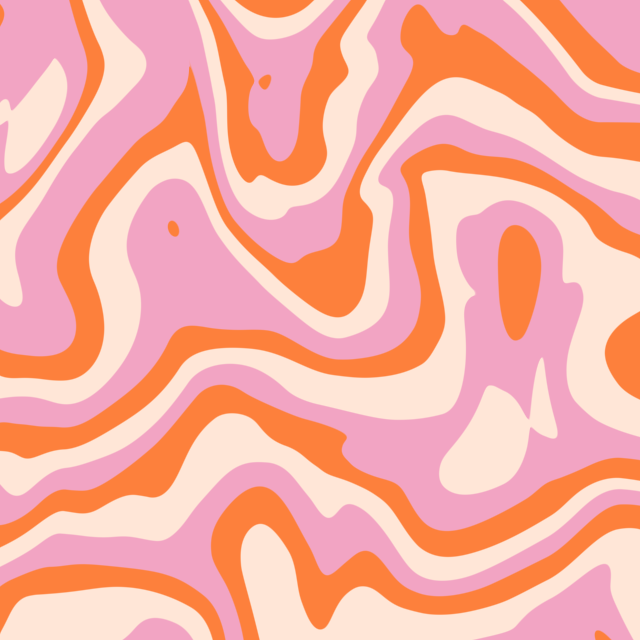
Give the GLSL for this pattern, as a WebGL 1 fragment shader.

```glsl
precision highp float;
// Retro liquid marble: flat bands of orange, pink and cream in a fixed cycle.
// A rising phase is bent by scattered vortices, broad drift and steep waves,
// then cut into three equal steps with edges of constant width.

uniform vec2 u_resolution;

const vec3 ORANGE = vec3(0.993, 0.502, 0.235);
const vec3 PINK   = vec3(0.950, 0.645, 0.765);
const vec3 CREAM  = vec3(1.000, 0.902, 0.842);

const float CYCLES       = 4.4;    // colour cycles over the canvas height
const float PINK_START   = 1.0;    // band limits within a cycle of length 3
const float CREAM_START  = 2.04;
const float EDGE         = 0.0014; // least half width of an edge
const float VORTEX_CELL  = 0.37;   // spacing and reach of the vortices
const float VORTEX_TWIST = 2.3;    // largest turn in radians
const float DRIFT_FREQ   = 2.6;
const float DRIFT_AMOUNT = 0.17;
const vec2  WAVE_FREQ    = vec2(4.8, 2.1);
const float WAVE_HEIGHT  = 0.23;
const float RIPPLE_FREQ  = 7.0;
const float RIPPLE_AMOUNT = 0.03;
const vec2  SEED         = vec2(31.0, 12.0);

vec3 hash3(vec2 cell) {
  vec3 h = fract(cell.xyx * vec3(0.1031, 0.1030, 0.0973));
  h += dot(h, h.yxz + 33.33);
  return fract((h.xxy + h.yzz) * h.zyx);
}

// Contribution of one lattice corner to the gradient noise
float corner(vec2 cell, vec2 offset) {
  vec2 slope = normalize(hash3(cell + SEED).xy - 0.5);
  return dot(slope, offset);
}

float gradientNoise(vec2 p) {
  vec2 i = floor(p);
  vec2 f = p - i;
  vec2 u = f * f * f * (f * (f * 6.0 - 15.0) + 10.0);
  vec2 s = vec2(1.0, 0.0);
  float low  = mix(corner(i, f), corner(i + s, f - s), u.x);
  float high = mix(corner(i + s.yx, f - s.yx), corner(i + 1.0, f - 1.0), u.x);
  return mix(low, high, u.y);
}

vec2 noise2(vec2 p) {
  return vec2(gradientNoise(p), gradientNoise(p + vec2(57.3, 19.7)));
}

// Turn the plane around one jittered centre per cell
vec2 vortices(vec2 p) {
  vec2 g = p / VORTEX_CELL;
  vec2 home = floor(g);
  vec2 shift = vec2(0.0);
  for (int y = -1; y <= 1; y++) {
    for (int x = -1; x <= 1; x++) {
      vec2 cell = home + vec2(float(x), float(y));
      vec3 h = hash3(cell + SEED.yx);
      vec2 d = g - cell - mix(vec2(0.2), vec2(0.8), h.xy);
      float fade = max(0.0, 1.0 - dot(d, d));
      float angle = VORTEX_TWIST * (2.0 * h.z - 1.0) * fade * fade;
      float c = cos(angle);
      float s = sin(angle);
      shift += vec2(c * d.x - s * d.y, s * d.x + c * d.y) - d;
    }
  }
  return p + shift * VORTEX_CELL;
}

// Band coordinate: one unit per colour band
float bandPhase(vec2 p) {
  vec2 q = vortices(p);
  q += DRIFT_AMOUNT * noise2(q * DRIFT_FREQ);
  q += RIPPLE_AMOUNT * noise2(q * RIPPLE_FREQ + 8.6);
  q.y += WAVE_HEIGHT * gradientNoise(q * WAVE_FREQ + 41.2);
  return 3.0 * CYCLES * q.y;
}

void main() {
  float pixel = 1.0 / min(u_resolution.x, u_resolution.y);
  vec2 p = gl_FragCoord.xy * pixel;

  // Local slope of the phase keeps the edge width even
  float phase = bandPhase(p);
  vec2 slope = vec2(bandPhase(p + vec2(pixel, 0.0)),
                    bandPhase(p + vec2(0.0, pixel))) - phase;
  float w = length(slope) / pixel * max(EDGE, 0.7 * pixel);
  w = clamp(w, 0.0001, 0.5);

  // Orange, pink, cream from low to high, joined across the wrap
  float t = mod(phase, 3.0);
  vec3 color = mix(CREAM, ORANGE, smoothstep(-w, w, t));
  color = mix(color, PINK, smoothstep(PINK_START - w, PINK_START + w, t));
  color = mix(color, CREAM, smoothstep(CREAM_START - w, CREAM_START + w, t));
  color = mix(color, ORANGE, smoothstep(3.0 - w, 3.0 + w, t));
  gl_FragColor = vec4(color, 1.0);
}
```
